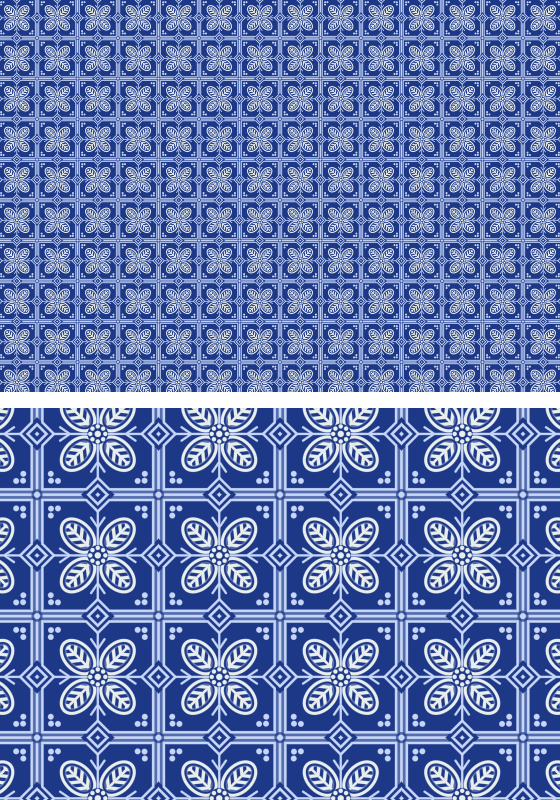
Top: the whole. Bottom: its middle third, enlarged.
This pattern is drawn by a Shadertoy shader. Its source:

```glsl
// Blue and white glazed tiles: four-petal flowers in a lined grid with diamonds.

const float TILES_ACROSS = 13.83;
const vec2 GRID_SHIFT = vec2(0.0, 0.1);
const vec3 COBALT = vec3(0.115, 0.22, 0.53);
const vec3 BAND_BLUE = vec3(0.33, 0.43, 0.68);
const vec3 PALE_BLUE = vec3(0.78, 0.84, 0.97);
const vec3 CREAM = vec3(0.91, 0.93, 0.93);

// Coverage of a shape from its signed distance.
float cover(float dist, float soft) {
    return 1.0 - smoothstep(-soft, soft, dist);
}

// Coverage of a line drawn along the zero level of a distance.
float stroke(float dist, float width, float soft) {
    return cover(abs(dist) - 0.5 * width, soft);
}

float segmentDist(vec2 p, vec2 a, vec2 b) {
    vec2 ab = b - a;
    return length(p - a - ab * clamp(dot(p - a, ab) / dot(ab, ab), 0.0, 1.0));
}

float ellipseDist(vec2 p, vec2 radii) {
    float k = length(p / radii);
    return k * (k - 1.0) / max(length(p / (radii * radii)), 1e-4);
}

// Ruled bands on the tile edges, widened into a diamond at each midpoint.
vec3 paintFrame(vec3 col, vec2 edge, float soft) {
    float diamond = (edge.x + edge.y) * 0.7071;
    float frame = min(edge.x - 0.044, diamond - 0.098);
    float outside = 1.0 - cover(diamond - 0.098, soft);
    col = mix(col, BAND_BLUE, cover(edge.x - 0.044, soft) * outside);
    col = mix(col, PALE_BLUE, stroke(frame, 0.021, soft));
    col = mix(col, PALE_BLUE, stroke(edge.x, 0.022, soft) * outside);
    col = mix(col, PALE_BLUE, stroke(diamond - 0.055, 0.022, soft));
    return mix(col, PALE_BLUE, cover(diamond - 0.014, soft));
}

// A bead on each crossing and a cluster of three dots beside it.
vec3 paintCorner(vec3 col, vec2 corner, float soft) {
    vec2 k = vec2(max(corner.x, corner.y), min(corner.x, corner.y));
    float dots = min(length(k - vec2(0.115)), length(k - vec2(0.172, 0.113)));
    col = mix(col, PALE_BLUE, cover(dots - 0.024, soft));
    col = mix(col, COBALT, 0.7 * cover(length(k) - 0.046, soft));
    return mix(col, PALE_BLUE, cover(length(k) - 0.025, soft));
}

// Stems running from the flower to the diamonds, with a small fork.
vec3 paintStem(vec3 col, vec2 p, float soft) {
    float stem = segmentDist(p, vec2(0.07, 0.0), vec2(0.36, 0.0));
    float fork = segmentDist(p, vec2(0.23, 0.0), vec2(0.31, 0.055));
    return mix(col, PALE_BLUE, stroke(min(stem, fork), 0.019, soft));
}

// Outlined petals on the diagonals, each holding a veined leaf.
vec3 paintPetal(vec3 col, vec2 a, float soft) {
    vec2 p = vec2(a.x + a.y, abs(a.x - a.y)) * 0.7071 - vec2(0.23, 0.0);
    float petal = ellipseDist(p, vec2(0.172, 0.118));
    float leaf = ellipseDist(p, vec2(0.125, 0.071));
    float vein = abs(fract((p.x - 0.8 * p.y) * 14.0) - 0.5) / 18.0;
    float veins = min(vein - 0.014, p.y - 0.011);
    col = mix(col, COBALT, cover(petal, soft));
    col = mix(col, CREAM, stroke(petal + 0.010, 0.026, soft));
    col = mix(col, PALE_BLUE, 0.35 * stroke(leaf, 0.014, soft));
    return mix(col, CREAM, cover(max(leaf, veins), soft));
}

// Ring of eight beads around the flower centre.
vec3 paintHeart(vec3 col, vec2 q, float soft) {
    float radius = length(q);
    float sector = 6.2831853 / 8.0;
    float angle = atan(q.y, q.x + 1e-5);
    angle = mod(angle + 0.5 * sector, sector) - 0.5 * sector;
    vec2 bead = radius * vec2(cos(angle), sin(angle)) - vec2(0.062, 0.0);
    col = mix(col, COBALT, cover(radius - 0.084, soft));
    col = mix(col, CREAM, cover(length(bead) - 0.018, soft));
    return mix(col, CREAM, cover(radius - 0.026, soft));
}

void mainImage(out vec4 fragColor, in vec2 fragCoord) {
    float pixel = TILES_ACROSS / iResolution.x;
    vec2 grid = (fragCoord - 0.5 * iResolution.xy) * pixel + GRID_SHIFT;
    float soft = max(0.6 * pixel, 0.006);

    // Fold the square tile into one eighth.
    vec2 q = fract(grid) - 0.5;
    vec2 a = abs(q);
    vec2 wedge = vec2(max(a.x, a.y), min(a.x, a.y));

    vec3 col = paintFrame(COBALT, vec2(0.5 - wedge.x, wedge.y), soft);
    col = paintCorner(col, 0.5 - a, soft);
    col = paintStem(col, wedge, soft);
    col = paintPetal(col, a, soft);
    col = paintHeart(col, q, soft);
    fragColor = vec4(col, 1.0);
}
```
